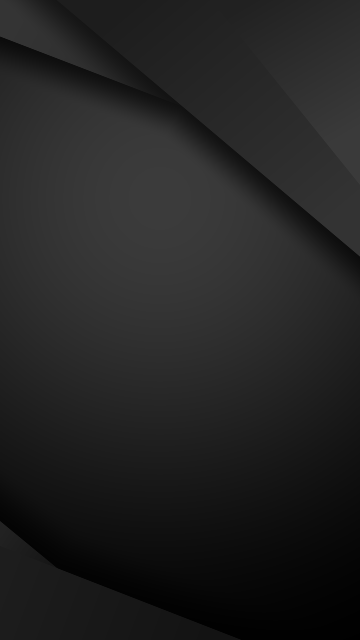
This background is drawn by a WebGL 2 fragment shader. Its source:

```glsl
#version 300 es
precision highp float;

uniform vec2 u_resolution;
out vec4 outColor;

const float ASPECT = 0.5625;

// Signed distance to the line a-b, positive above it
float above(vec2 p, vec2 a, vec2 b) {
    vec2 dir = normalize(b - a);
    return dot(p - a, vec2(-dir.y, dir.x));
}

// Position along a-b, clamped to 0..1
float along(vec2 p, vec2 a, vec2 b) {
    vec2 ab = b - a;
    return clamp(dot(p - a, ab) / dot(ab, ab), 0.0, 1.0);
}

// Antialiased coverage of the positive side
float cover(float d, float pixel) {
    return smoothstep(-0.5 * pixel, 0.5 * pixel, d);
}

// Darkening that fades out with distance from an edge
float shadow(float d, float width, float darkest) {
    return mix(darkest, 1.0, smoothstep(-0.1 * width, width, d));
}

// Soft spotlight around a center
float spotlight(vec2 p, vec2 center, float radius, float level) {
    return level * (1.0 - smoothstep(0.0, radius, distance(p, center)));
}

void main() {
    vec2 p = gl_FragCoord.xy / u_resolution * vec2(ASPECT, 1.0);
    float pixel = 1.0 / min(u_resolution.y, u_resolution.x / ASPECT);

    // Panel edges
    float leftEdge = above(p, vec2(0.0, 0.943), vec2(0.289, 0.832));
    float foldEdge = above(p, vec2(0.0885, 1.0), vec2(ASPECT, 0.599));
    float rightEdge = above(p, vec2(0.3294, 1.0), vec2(ASPECT, 0.711));
    float floorEdge = -above(p, vec2(0.0, 0.147), vec2(0.3776, 0.0));
    float wedgeEdge = -above(p, vec2(0.0, 0.186), vec2(0.0885, 0.113));

    // Lit backdrop under the panel shadows
    float gray = spotlight(p, vec2(0.25, 0.69), 0.79, 0.232);
    gray *= shadow(-max(leftEdge, foldEdge), 0.058, 0.3);
    gray *= shadow(-max(floorEdge, wedgeEdge), 0.07, 0.3);

    // Upper left panel, shaded by the fold
    float leftPanel = mix(0.205, 0.165, along(p, vec2(0.02, 0.98), vec2(0.27, 0.84)));
    leftPanel *= shadow(-foldEdge, 0.06, 0.42);
    gray = mix(gray, leftPanel, cover(leftEdge, pixel));

    // Folded diagonal panel and the lighter one over it
    float foldPanel = mix(0.112, 0.2, along(p, vec2(0.2, 1.0), vec2(0.5, 0.64)));
    gray = mix(gray, foldPanel, cover(foldEdge, pixel));
    float rightPanel = mix(0.13, 0.228, along(p, vec2(0.4, 1.0), vec2(0.53, 0.78)));
    gray = mix(gray, rightPanel, cover(rightEdge, pixel));

    // Lower left wedge and floor panel
    float wedgePanel = mix(0.135, 0.085, along(p, vec2(0.0, 0.17), vec2(0.08, 0.115)));
    gray = mix(gray, wedgePanel, cover(wedgeEdge, pixel));
    float floorPanel = mix(0.115, 0.075, along(p, vec2(0.0, 0.12), vec2(0.32, 0.0)));
    gray = mix(gray, floorPanel, cover(floorEdge, pixel));

    outColor = vec4(vec3(gray), 1.0);
}
```
